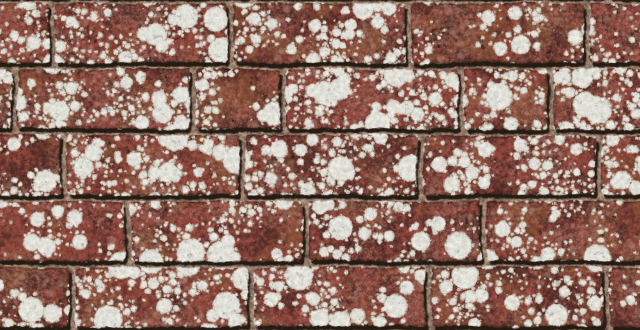
A Shadertoy shader for this texture:

```glsl
// Weathered red brick wall, five courses high, blotched with pale lichen.
// Bricks are rounded-box distances in staggered courses; lichen is a sum of
// scattered discs at several scales, clumped by gradient noise.

#define COURSES 5.0        // brick rows over the canvas height
#define STRETCHER 2.70     // long brick pitch, in course heights
#define HEADER 1.36        // short brick pitch
#define JOINT 0.050        // half width of the mortar joint
#define CORNER 0.045       // corner rounding
#define WOBBLE 0.045       // unevenness of the courses
#define SHADOW vec2(0.040, 0.068)
#define LICHEN 0.40        // mean lichen density
#define CLUMPING 1.10      // how strongly colonies gather
#define SCALES 4           // sizes of lichen disc

const vec3 RED = vec3(0.54, 0.27, 0.23);
const vec3 DARK_RED = vec3(0.35, 0.19, 0.165);
const vec3 OCHRE = vec3(0.53, 0.32, 0.22);
const vec3 FILM = vec3(0.68, 0.52, 0.46);
const vec3 MORTAR = vec3(0.58, 0.48, 0.41);
const vec3 SOOT = vec3(0.12, 0.09, 0.06);
const vec3 PALE = vec3(0.88, 0.88, 0.85);
const vec3 PALE_RIM = vec3(0.75, 0.69, 0.63);

// Left joint of each course, from the top
const float START[5] = float[5](0.79, 0.22, 0.97, 1.93, 1.09);

vec3 hash3(vec2 p) {
    vec3 q = fract(p.xyx * vec3(0.1031, 0.1030, 0.0973));
    q += dot(q, q.yzx + 33.33);
    return fract((q.xxy + q.yzz) * q.zyx);
}

float corner(vec2 cell, vec2 offset, vec2 f) {
    float a = 6.2832 * hash3(cell + offset).x;
    return dot(vec2(cos(a), sin(a)), f - offset);
}

// Gradient noise, about -0.7 to 0.7
float noise(vec2 p) {
    vec2 i = floor(p), f = p - i;
    vec2 u = f * f * f * (f * (f * 6.0 - 15.0) + 10.0);
    vec2 e = vec2(0, 1);
    return mix(mix(corner(i, e.xx, f), corner(i, e.yx, f), u.x),
               mix(corner(i, e.xy, f), corner(i, e.yy, f), u.x), u.y);
}

float fbm(vec2 p) {
    float sum = 0.0, amp = 1.0;
    for (int i = 0; i < 4; i++) {
        sum += amp * noise(p);
        p = mat2(1.6, 1.2, -1.2, 1.6) * p + 7.3;
        amp *= 0.55;
    }
    return sum;
}

// x: signed distance to the brick, yz: its id; the second course mixes lengths
vec3 brickAt(vec2 p) {
    p += WOBBLE * vec2(noise(p * 1.7 + 31.0), noise(p * 1.3 + 57.0));
    float row = floor(p.y);
    int k = int(mod(row, COURSES)) % 5;
    float period = STRETCHER + (k == 1 ? HEADER : 0.0);
    float x = p.x - START[k], n = floor(x / period), width = STRETCHER;
    vec2 id = vec2(2.0 * n, row);
    x -= n * period;
    if (x > STRETCHER) {
        x -= STRETCHER;
        width = HEADER;
        id.x += 1.0;
    }
    vec2 q = abs(vec2(x - 0.5 * width, p.y - row - 0.5));
    q += JOINT + CORNER - 0.5 * vec2(width, 1.0);
    float d = length(max(q, 0.0)) + min(max(q.x, q.y), 0.0) - CORNER;
    return vec3(d + 0.022 * noise(p * 9.0) + 0.012 * noise(p * 23.0), id);
}

// Distance to the nearest lichen disc
float lichenDist(vec2 p, float density, float size, float seed) {
    float nearest = 1.0;
    for (int s = 0; s < SCALES; s++) {
        vec2 cell = floor(p / size);
        for (int j = 0; j < 9; j++) {
            vec2 id = cell + vec2(j % 3, j / 3) - 1.0;
            vec3 h = hash3(id + seed + 41.0 * float(s));
            vec2 c = (id + h.xy) * size;
            float chance = density + CLUMPING * noise(c * 1.5 + seed);
            float radius = size * mix(0.17, 0.45, h.z);
            float pick = hash3(id + seed + 17.0 + 29.0 * float(s)).y;
            if (pick < chance) nearest = min(nearest, length(p - c) - radius);
        }
        size *= 0.55;
    }
    return nearest;
}

void mainImage(out vec4 fragColor, in vec2 fragCoord) {
    float px = COURSES / iResolution.y;
    vec2 p = vec2(fragCoord.x, iResolution.y - fragCoord.y) * px;
    vec3 brick = brickAt(p);
    vec3 tint = hash3(brick.yz + 71.0);
    float inside = smoothstep(px, -px, brick.x);
    float grain = fbm(p * 13.0), blotch = fbm(p * 2.3 + 11.0);

    // Mortar, darkened by the shadow of the brick above and to the left
    vec3 col = MORTAR * (1.0 + 0.45 * grain);
    float shade = smoothstep(0.02, -0.02, brickAt(p - SHADOW).x);
    col = mix(col, SOOT, 0.95 * shade);

    // Fired clay with ochre stains, soot specks and worn edges
    vec3 clay = mix(DARK_RED, RED, smoothstep(-0.6, 0.5, blotch + 0.5 * grain + 0.5 * (tint.x - 0.4)));
    clay = mix(clay, OCHRE, 0.75 * smoothstep(0.05, 0.6, fbm(p * 1.7 + 83.0) + 0.5 * (tint.y - 0.5)));
    clay *= 1.0 + 0.22 * grain;
    clay = mix(clay, SOOT, 0.6 * smoothstep(0.35, 0.75, fbm(p * 8.0 + 29.0)));
    clay *= mix(0.72, 1.0, smoothstep(0.0, -0.05, brick.x));

    // Thin faded film, then the thick pale colonies
    float ragged = 0.022 * noise(p * 15.0) + 0.012 * noise(p * 37.0);
    float film = lichenDist(p, 0.26, 0.16, 205.0) + ragged;
    clay = mix(clay, FILM * (1.0 + 0.2 * grain), 0.5 * smoothstep(0.02, -0.03, film));
    col = mix(col, clay, inside);

    float density = LICHEN + 0.40 * (tint.z - 0.5);
    float d = lichenDist(p, density, 0.5, 113.0) + ragged;
    vec3 crust = mix(PALE_RIM, PALE, smoothstep(0.0, -0.035, d));
    crust *= 1.0 + 0.10 * grain - 0.16 * smoothstep(0.25, 0.7, fbm(p * 10.0 + 47.0));
    float cover = smoothstep(px, -px, d) * smoothstep(0.025, -0.01, brick.x);
    col = mix(col, crust, cover);

    fragColor = vec4(clamp(col, 0.0, 1.0), 1.0);
}
```
